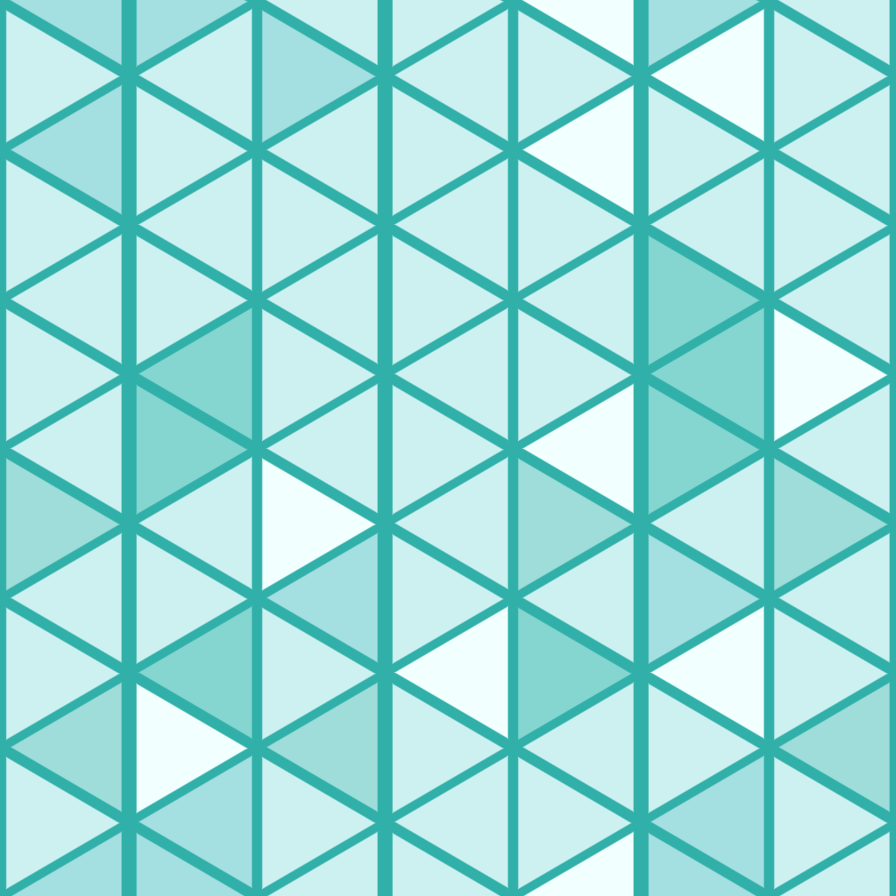
A WebGL 1 fragment shader for this pattern:

```glsl
precision highp float;

uniform vec2 u_resolution;

// Lattice: columns across, rows of triangle pairs down
const float COLUMNS = 7.0;
const float ROWS = 6.0;
const float OFFSET = 0.0012;

// Line widths as fractions of the canvas
const float WIDE_VERTICAL = 0.0168;
const float THIN_VERTICAL = 0.0115;
const float FALLING_WIDTH = 0.0122;
const float RISING_WIDTH = 0.0098;

const vec3 LINE_COLOR = vec3(0.19, 0.69, 0.66);
const vec3 PALE = vec3(0.805, 0.943, 0.945);
const vec3 WHITE = vec3(0.95, 1.0, 1.0);
const vec3 TEAL = vec3(0.52, 0.84, 0.82);
const vec3 GREEN = vec3(0.62, 0.867, 0.85);
const vec3 BLUE = vec3(0.645, 0.873, 0.882);

// Accent thresholds on a shuffled rank from 0 to SHUFFLE_PRIME - 1
const float SHUFFLE_PRIME = 89.0;
const float WHITE_BELOW = 9.0;
const float TEAL_BELOW = 17.0;
const float GREEN_BELOW = 24.0;
const float BLUE_BELOW = 33.0;

float modPrime(float n) {
  return floor(mod(n + 0.5, SHUFFLE_PRIME));
}

// Cubing permutes the residues of this prime, so every rank stays unique
float shuffledRank(float n) {
  return modPrime(34.0 * modPrime(n * n * n) + 20.0);
}

vec3 triangleColor(float column, float row) {
  float cellsPerColumn = 2.0 * ROWS;
  float rank = shuffledRank(1.0 + cellsPerColumn * column + mod(row, cellsPerColumn));
  if (rank < WHITE_BELOW) return WHITE;
  if (rank < TEAL_BELOW) return TEAL;
  if (rank < GREEN_BELOW) return GREEN;
  if (rank < BLUE_BELOW) return BLUE;
  return PALE;
}

float distanceToInteger(float v) {
  return abs(v - floor(v + 0.5));
}

float lineCoverage(float dist, float width, float pixel) {
  return 1.0 - smoothstep(-pixel, pixel, dist - 0.5 * width);
}

void main() {
  vec2 uv = gl_FragCoord.xy / u_resolution;
  float pixel = 1.0 / min(u_resolution.x, u_resolution.y);

  // Lattice coordinates, with y running downwards
  vec2 p = (vec2(uv.x, 1.0 - uv.y) - OFFSET) * vec2(COLUMNS, ROWS);
  float falling = p.y - 0.5 * p.x;
  float rising = p.y + 0.5 * p.x;

  // Triangle fill
  vec3 color = triangleColor(floor(p.x), floor(falling) + floor(rising));

  // Vertical lines alternate between thin and wide
  float isWide = mod(floor(p.x + 0.5), 2.0);
  float verticalWidth = mix(THIN_VERTICAL, WIDE_VERTICAL, isWide);
  float ink = lineCoverage(distanceToInteger(p.x) / COLUMNS, verticalWidth, pixel);

  // Diagonal lines, scaled back to canvas distance
  float diagonalScale = length(vec2(0.5 * COLUMNS, ROWS));
  ink = max(ink, lineCoverage(distanceToInteger(falling) / diagonalScale, FALLING_WIDTH, pixel));
  ink = max(ink, lineCoverage(distanceToInteger(rising) / diagonalScale, RISING_WIDTH, pixel));

  gl_FragColor = vec4(mix(color, LINE_COLOR, ink), 1.0);
}
```
